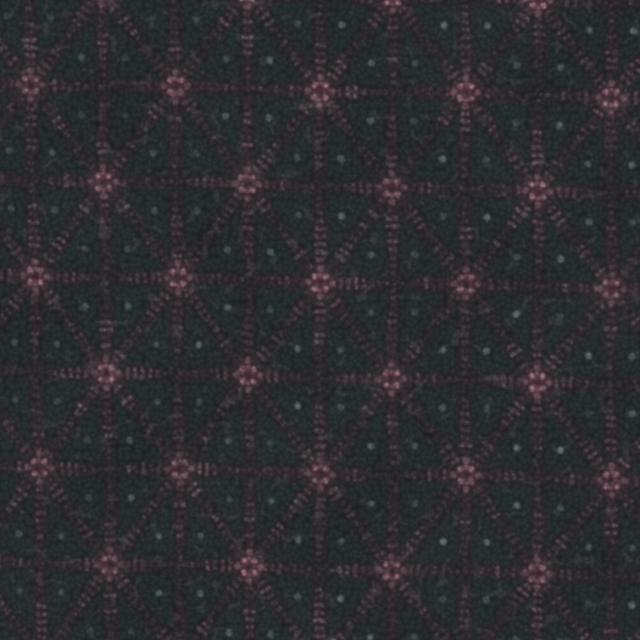
A three.js fragment shader for this pattern:

```glsl
#define CELL vec2(0.1138, 0.1495)
#define ORIGIN vec2(0.4993, 0.56)
#define SOFT 0.0034
#define BEAD_PITCH 0.0122
#define SPOKE_WIDTH 0.0092
#define DOT_RADIUS 0.0052
#define WEAVE 125.0
#define GROUND vec3(0.147, 0.147, 0.155)
#define TEAL vec3(0.138, 0.172, 0.168)
#define PLUM vec3(0.25, 0.165, 0.195)
#define ROSE vec3(0.45, 0.33, 0.36)
#define MIST vec3(0.38, 0.42, 0.41)

varying vec2 vUv;

float hash(vec2 p) {
  vec3 q = fract(vec3(p.xyx) * 0.1031);
  q += dot(q, q.yzx + 33.33);
  return fract((q.x + q.y) * q.z);
}

// Distance to the nearest jittered point of a unit grid
float cellular(vec2 p) {
  vec2 base = floor(p);
  float nearest = 2.0;
  for (int y = -1; y <= 1; y++) {
    for (int x = -1; x <= 1; x++) {
      vec2 id = base + vec2(float(x), float(y));
      vec2 jitter = vec2(hash(id), hash(id + 71.3));
      nearest = min(nearest, length(id + jitter - p));
    }
  }
  return nearest;
}

// Slow uneven fading of the dye, about 0 to 1
float fading(vec2 p) {
  return 0.5 + 0.2 * sin(p.x * 17.0 + 2.0 * sin(p.y * 9.0))
             + 0.2 * sin(p.y * 23.0 - p.x * 11.0)
             + 0.1 * sin(p.x * 53.0 + p.y * 41.0);
}

float disc(vec2 p, float radius) {
  return 1.0 - smoothstep(radius - SOFT, radius + SOFT, length(p));
}

// Tapered row of worn crosswise bars: x = bars, y = soft halo
vec2 spoke(float along, float across, float len, vec2 seed) {
  float u = along / len;
  float taper = smoothstep(0.05, 0.35, u) * mix(1.0, 0.22, smoothstep(0.42, 0.95, u));
  float shift = hash(seed + 500.0);
  float row = along / BEAD_PITCH + shift;
  float wear = hash(seed * 13.0 + floor(row) * 3.7 + 200.0);
  float width = SPOKE_WIDTH * taper * (0.65 + 0.5 * wear);
  float bar = abs(fract(row) - 0.5) * BEAD_PITCH;
  float ink = 1.0 - smoothstep(0.0028 - SOFT * 0.8, 0.0028 + SOFT, bar);
  ink *= 1.0 - smoothstep(width - SOFT, width + SOFT, across);
  ink *= 0.6 + 0.4 * smoothstep(0.0, 0.004, across);
  ink *= smoothstep(0.016, 0.026, along) * mix(0.12, 1.0, wear);
  ink *= mix(0.65, 1.0, shift);
  float halo = exp(-across * across / (0.00002 + 0.00006 * taper));
  return vec2(ink, halo * mix(1.0, 0.45, u));
}

void main() {
  // Staggered star lattice on slightly skewed cloth
  vec2 p = vUv - ORIGIN;
  p.x -= 0.05 * max(0.5 - vUv.x, 0.0) * (1.0 - vUv.y);
  p.y += 0.022 * (vUv.x - 0.5);
  vec2 q = p / CELL + 0.012 * sin(vUv.yx * vec2(19.0, 15.0));

  // Nearest star: lattice corners whose indices have an even sum
  vec2 corner = floor(q);
  vec2 f = q - corner;
  float odd = mod(corner.x + corner.y, 2.0);
  if (odd > 0.5) f.x = 1.0 - f.x;
  vec2 pick = vec2(step(1.0, f.x + f.y));
  if (odd > 0.5) pick.x = 1.0 - pick.x;
  vec2 star = corner + pick;
  vec2 rel = q - star;
  vec2 side = vec2(rel.x < 0.0 ? -1.0 : 1.0, rel.y < 0.0 ? -1.0 : 1.0);
  vec2 v = abs(rel) * CELL;

  // Ground with green triangles between the spokes
  vec2 slant = normalize(CELL);
  float offSlant = abs(v.x * slant.y - v.y * slant.x);
  float gap = min(min(v.x, v.y), offSlant);
  float fade = fading(vUv);
  float grain = cellular(vUv * WEAVE);
  float patchy = cellular(vUv * WEAVE * 0.45 + 19.0);
  float green = smoothstep(0.005, 0.024, gap) * (1.15 - 0.7 * patchy);
  vec3 color = mix(GROUND, TEAL, clamp(green, 0.0, 1.0));

  // Spokes along the axes and the diagonals
  vec2 seed = star * 3.0;
  vec2 level = spoke(v.x, v.y, CELL.x, seed + vec2(side.x, 0.0));
  vec2 upright = spoke(v.y, v.x, CELL.y, seed + vec2(0.0, side.y));
  vec2 oblique = spoke(dot(v, slant), offSlant, length(CELL) * 0.6, seed + side);
  float halo = max(max(level.y, upright.y), oblique.y * 0.6);
  float bars = max(max(level.x, upright.x), oblique.x);
  vec3 thread = mix(ROSE, vec3(0.38, 0.35, 0.36), smoothstep(0.25, 0.7, patchy) * 0.8);
  color = mix(color, PLUM, halo * 0.3);
  color = mix(color, thread, bars * (0.5 + 0.25 * fade) * (1.25 - 0.6 * grain));

  // Star: plum glow, petals, bright beads and a dark heart
  float vigor = 0.75 + 0.25 * hash(star + 40.0);
  float glow = exp(-dot(v, v) / 0.00046);
  float petals = max(disc(v - vec2(0.019, 0.0), 0.0048),
                     disc(v - vec2(0.0, 0.022), 0.0052));
  petals = max(petals, disc(v - vec2(0.0, 0.0125), 0.0034));
  float beads = disc(v - vec2(0.0085, 0.0095), 0.0044);
  color = mix(color, PLUM * 1.3, glow * 0.85 * vigor);
  color = mix(color, ROSE, petals * 0.65 * vigor);
  color = mix(color, ROSE * 1.3, beads * 0.8 * vigor * (1.2 - 0.5 * grain));
  color = mix(color, PLUM * 0.85, disc(v, 0.0045) * 0.7);

  // Two pale dots per rectangle, dimmer toward the left
  for (int i = 0; i < 2; i++) {
    vec2 spot = i == 0 ? vec2(0.3, 0.7) : vec2(0.7, 0.3);
    float tone = hash(floor((star + side * spot) * 10.0 + 0.5) + 300.0);
    float strength = mix(0.35, 0.85, tone) * mix(0.6, 1.0, smoothstep(0.0, 0.5, vUv.x));
    color = mix(color, MIST, disc(v - spot * CELL, DOT_RADIUS) * strength);
  }

  // Woven grain with pale grey flecks, and uneven dye
  color += vec3(0.05, 0.045, 0.047) * smoothstep(0.55, 0.9, patchy);
  color *= 1.0 + 0.36 * (0.48 - grain) + 0.1 * (fade - 0.5);
  gl_FragColor = vec4(color, 1.0);
}
```
